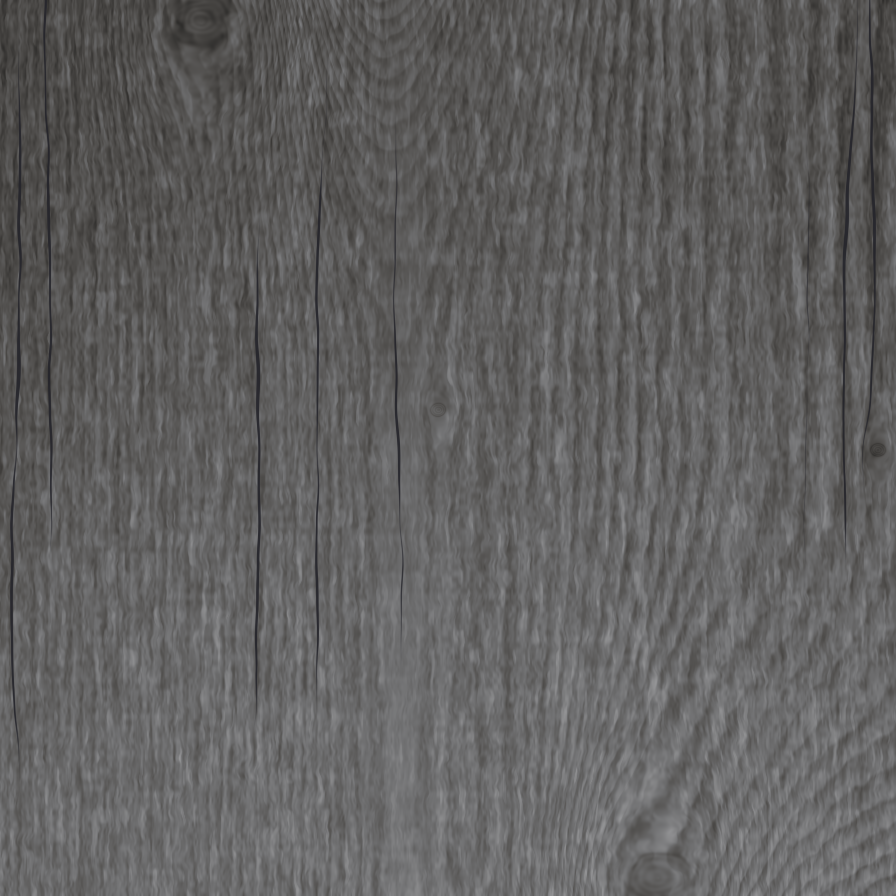
This texture is drawn by a WebGL 2 fragment shader. Its source:

```glsl
#version 300 es
precision highp float;
// Weathered grey wooden board with growth rings, fibres, knots and drying cracks.

uniform vec2 u_resolution;
out vec4 fragColor;

float hash(vec2 p) {
  return fract(sin(dot(p, vec2(12.9898, 78.233))) * 43758.5453);
}

float noise(vec2 p) {
  vec2 cell = floor(p), f = fract(p);
  f = f * f * (3.0 - 2.0 * f);
  return mix(mix(hash(cell), hash(cell + vec2(1, 0)), f.x),
             mix(hash(cell + vec2(0, 1)), hash(cell + vec2(1, 1)), f.x), f.y);
}

// Noise centred on zero
float streaks(vec2 p) {
  return noise(p) - 0.5;
}

// Growth ring count: arches at the top, wide sweeping curves at the lower right
float ringPhase(vec2 q) {
  float side = q.x - 0.44;
  float field = sqrt(side * side + 0.002);
  field -= 0.9 * pow(max(q.y - 0.55, 0.0), 2.0) * exp(-30.0 * side * side);
  field += 2.0 * pow(max(0.5 - q.y, 0.0), 2.0) * smoothstep(0.55, 0.95, q.x);
  field -= 0.55 * max(field - 0.38, 0.0) * step(0.44, q.x);
  float density = mix(78.0, 44.0, smoothstep(0.3, 0.6, q.x));
  return field * density + 1.3 * noise(q * vec2(7.0, 1.6))
       + 0.3 * noise(q * vec2(45.0, 14.0)) + 0.22 * noise(q * vec2(110.0, 75.0));
}

// Coverage of the long tapering cracks, in three loose groups
float cracks(vec2 q, float pixel) {
  float cover = 0.0;
  for (int i = 0; i < 9; i++) {
    float id = float(i), group = mod(id, 3.0);
    float spread = 0.04 + 0.045 * group * (2.0 - group);
    float x = 0.02 + 0.22 * group + 0.12 * group * group;
    x += (floor(id / 3.0) - 1.0) * spread + 0.02 * (hash(vec2(id, 3.0)) - 0.5);
    x += 0.03 * streaks(vec2(id * 7.3, q.y * 3.0));
    x += 0.004 * streaks(vec2(id * 5.1, q.y * 24.0));
    float middle = mix(0.42, 0.8, hash(vec2(id, 11.0)));
    float reach = mix(0.24, 0.48, hash(vec2(id, 17.0)));
    float taper = 1.0 - pow(min(abs(q.y - middle) / reach, 1.0), 2.0);
    float width = taper * mix(0.0004, 0.0016, hash(vec2(id, 23.0)));
    width *= 0.3 + 1.2 * noise(vec2(id * 3.7, q.y * 12.0));
    float line = 1.0 - smoothstep(width - 0.5 * pixel, width + 0.8 * pixel, abs(q.x - x));
    cover = max(cover, line * smoothstep(0.0, 0.4, taper) * smoothstep(0.0, 0.0008, width));
  }
  return cover;
}

void main() {
  vec2 p = gl_FragCoord.xy / u_resolution;
  float pixel = 1.0 / u_resolution.y;

  // Knots push the grain aside and carry their own small rings
  vec2 q = p;
  float knotShade = 0.0, knotMask = 0.0;
  for (int i = 0; i < 4; i++) {
    float id = float(i);
    vec2 centre = fract(vec2(0.225, 0.975) + id * vec2(0.7549, 0.5225));
    float radius = 0.036 / (1.0 + 3.0 * mod(id, 2.0));
    vec2 away = p - centre;
    vec2 bend = away * vec2(1.0, 0.6);
    q.x -= 0.85 * away.x * exp(-dot(bend, bend) / (5.0 * radius * radius));
    float dist = length(away * vec2(1.0, 1.15)) / radius + 0.35 * streaks(p * 50.0);
    float inside = 1.0 - smoothstep(0.8, 1.05, dist);
    float rim = exp(-40.0 * pow(dist - 0.9, 2.0));
    knotMask = max(knotMask, inside);
    knotShade += inside * (0.03 + 0.012 * sin(dist * 22.0)) + 0.04 * rim
               + 0.025 * exp(-0.4 * dist * dist);
  }

  // Light falls off towards the top and the left
  float value = mix(0.424, 0.328, smoothstep(0.0, 1.0, p.y));
  value -= 0.16 * pow(p.x - 0.55, 2.0) * (0.3 + p.y);

  // Rings: a slow rise to pale wood, then a sharper dark edge
  float ring = fract(ringPhase(q));
  float profile = smoothstep(0.0, 0.6, ring) * (1.0 - smoothstep(0.8, 1.0, ring)) - 0.5;
  float ringDepth = mix(0.045, 0.085, smoothstep(0.5, 0.72, p.x));
  ringDepth *= 0.6 + 0.8 * noise(q * vec2(9.0, 4.0) + 31.0);
  value += profile * ringDepth * (1.0 - knotMask);

  // Straight raised fibres, calmer along the heart of the board
  vec2 fibre = q;
  fibre.x += 0.0035 * streaks(p * vec2(40.0, 50.0)) + 0.0018 * streaks(p * vec2(90.0, 130.0));
  float rough = 1.0 - 0.45 * exp(-900.0 * pow(q.x - 0.45, 2.0));
  float fibres = 0.085 * streaks(fibre * vec2(290.0, 38.0));
  fibres += 0.05 * streaks(fibre * vec2(150.0, 12.0) + 57.0);
  fibres += 0.06 * smoothstep(0.6, 0.85, noise(fibre * vec2(230.0, 45.0) + 19.0));
  fibres += 0.075 * streaks(fibre * vec2(480.0, 150.0) + 91.0);
  value += fibres * rough;

  // Broad bands and faint saw ripples
  value += 0.03 * streaks(q * vec2(22.0, 0.8));
  value += 0.022 * streaks(p * vec2(18.0, 140.0) + 13.0);
  value -= knotShade;

  // Warm shadows, slightly cool highlights
  vec3 tint = mix(vec3(1.03, 1.0, 0.965), vec3(0.998, 1.0, 1.012), smoothstep(0.24, 0.46, value));
  vec3 colour = value * tint;
  colour = mix(colour, vec3(0.14, 0.14, 0.165), 0.9 * cracks(q, pixel));
  fragColor = vec4(clamp(colour, 0.0, 1.0), 1.0);
}
```
